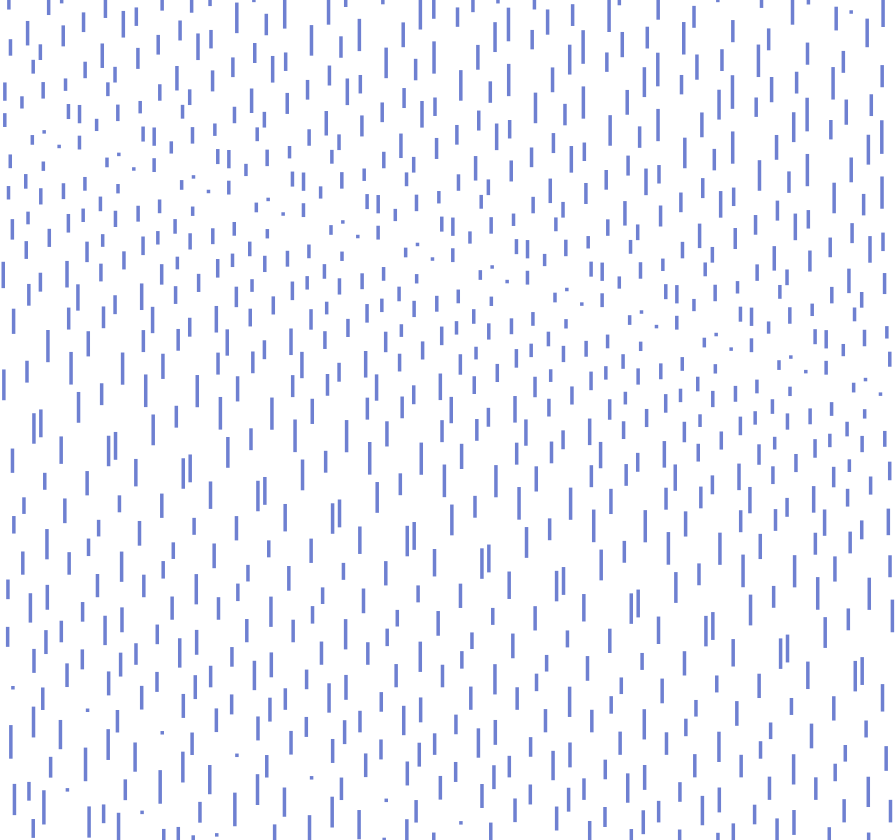
A Shadertoy shader for this pattern:

```glsl
// Slate-blue vertical rain dashes on white, in bands that descend to the right
#define UNITS 720.0          // design units per canvas height
#define COLUMN 16.0          // width of one column of dashes
#define GROUP 4.0            // columns before the layout repeats
#define DROP 19.3            // how far each repeat sinks
#define ROW 48.0             // basic row spacing
#define WIDTH 3.0            // dash thickness
#define LONG_DASH 23.5       // typical length in the open bands
#define DOT_SHARE 0.06       // share of dashes shrunk to dots
#define INK vec3(0.43, 0.50, 0.82)
#define PAPER vec3(1.0)

vec2 hash2(vec2 p) {
    vec3 q = fract(p.xyx * vec3(0.1031, 0.1030, 0.0973) + 0.317);
    q += dot(q, q.yzx + 33.33);
    return fract((q.xx + q.yz) * q.zy);
}

float bell(float x) { return exp(-x * x); }

// Row number at depth u: crowded near 130, sparse near 340
float rowAt(float u) {
    return u / ROW + 1.2 * tanh((u - 130.0) / 90.0) - 0.35 * tanh((u - 340.0) / 50.0);
}

// Depth of a row, by Newton steps on rowAt
float depthOf(float row, float guess) {
    float u = guess;
    for (int i = 0; i < 5; i++) {
        float slope = (rowAt(u + 1.0) - rowAt(u - 1.0)) * 0.5;
        u += clamp((row - rowAt(u)) / slope, -50.0, 50.0);
    }
    return u;
}

float dashLength(float u, vec2 rnd) {
    float band = LONG_DASH - 13.0 * bell((u - 135.0) / 105.0) - 6.0 * bell((u - 420.0) / 35.0);
    float len = band * mix(0.68, 1.25, rnd.x);
    return rnd.y < DOT_SHARE ? WIDTH : len;
}

void mainImage(out vec4 fragColor, in vec2 fragCoord) {
    float pixel = UNITS / iResolution.y;
    vec2 p = vec2(fragCoord.x, iResolution.y - fragCoord.y) * pixel;

    // Sheared repeat: every group of columns sits lower than the last
    float column = floor(p.x / COLUMN);
    float lane = mod(column, GROUP);
    float u = p.y - DROP * floor(column / GROUP);
    float x = p.x - (column + 0.5) * COLUMN;
    float phase = fract(lane * 0.618 + 0.2);
    float row = floor(rowAt(u) - phase + 0.5);

    // Nearby dashes of this lane
    float ink = 0.0;
    for (float k = -1.0; k <= 1.0; k++) {
        vec2 cell = vec2(lane * 7.0 + 3.0, row + k + 40.0);
        vec2 place = hash2(cell) - 0.5;
        vec2 shape = hash2(cell + 91.7);
        float center = depthOf(row + k + phase + 0.36 * place.y, u);
        vec2 halfSize = 0.5 * vec2(WIDTH, dashLength(center, shape));
        vec2 offset = abs(vec2(x - 11.0 * place.x, u - center));
        vec2 cover = clamp(0.5 + (halfSize - offset) / pixel, 0.0, 1.0);
        ink = max(ink, cover.x * cover.y);
    }
    fragColor = vec4(mix(PAPER, INK, ink), 1.0);
}
```
